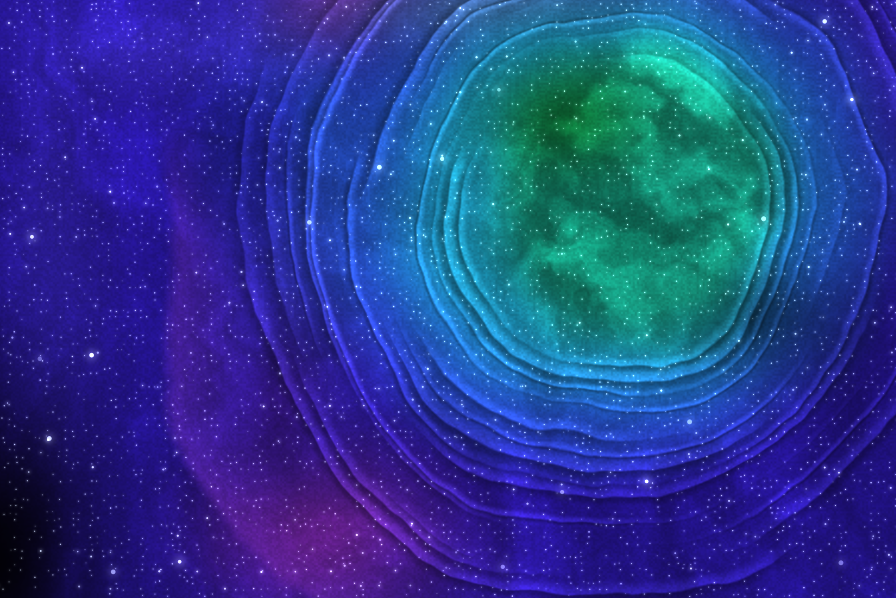
Give the GLSL for this background, as a Shadertoy shader.

```glsl
// A marbled nebula: a green and cyan pool inside wavy rings on deep indigo.
// Soft glows lay down the colour, noise-warped distances carve the rings,
// and hashed grids scatter the stars. Units: canvas height = 1.

const vec2 POOL_CENTRE = vec2(1.025, 0.65);
const vec2 HALO_CENTRE = vec2(1.01, 0.68);
const vec3 INDIGO  = vec3(0.13, 0.07, 0.53);
const vec3 VIOLET  = vec3(0.25, 0.18, 0.82);
const vec3 PURPLE  = vec3(0.34, 0.15, 0.70);
const vec3 MAGENTA = vec3(0.48, 0.14, 0.58);
const vec3 NAVY    = vec3(0.08, 0.08, 0.42);
const vec3 PLUM    = vec3(0.17, 0.06, 0.40);
const vec3 BLUE    = vec3(0.12, 0.31, 0.70);
const vec3 CYAN    = vec3(0.10, 0.55, 0.69);
const vec3 TEAL    = vec3(0.09, 0.62, 0.52);
const vec3 GREEN   = vec3(0.05, 0.47, 0.20);
const vec3 SLATE   = vec3(0.28, 0.43, 0.58);
const int   RING_COUNT = 15;
const float RING_START = 0.25;
const float RING_STEP  = 0.027;
const float GRAIN = 0.09;

float hash(vec2 p) {
    return fract(sin(dot(p, vec2(127.1, 311.7))) * 43758.5453);
}

float noise(vec2 p) {
    vec2 i = floor(p), f = fract(p);
    f = f * f * (3.0 - 2.0 * f);
    return mix(mix(hash(i), hash(i + vec2(1, 0)), f.x),
               mix(hash(i + vec2(0, 1)), hash(i + vec2(1, 1)), f.x), f.y);
}

float fbm(vec2 p) {
    float sum = 0.0, amp = 0.5;
    for (int i = 0; i < 5; i++) {
        sum += amp * noise(p);
        p = mat2(1.6, 1.2, -1.2, 1.6) * p + 3.7;
        amp *= 0.5;
    }
    return sum;
}

float glow(vec2 p, vec2 centre, vec2 size) {
    vec2 q = (p - centre) / size;
    return exp(-dot(q, q));
}

// One jittered star per grid cell; only a share of the cells is lit
float stars(vec2 p, float cells, float share, float radius, float px) {
    vec2 id = floor(p * cells);
    vec2 jitter = 0.25 + 0.5 * vec2(hash(id + 3.1), hash(id + 8.7));
    float dist = length(p - (id + jitter) / cells);
    float lit = step(1.0 - share, hash(id + 15.3));
    float size = radius * mix(0.6, 1.0, hash(id + 21.9));
    float disc = 1.0 - smoothstep(size - px * 0.6, size + px * 0.6, dist);
    float aura = 0.25 * exp(-dist * dist / (6.0 * radius * radius));
    return lit * (disc + aura) * mix(0.25, 1.0, hash(id + 30.2));
}

// Indigo field, left ribbon and corner tints
vec3 backdrop(vec2 p, vec2 w) {
    float streaks = fbm(vec2(w.x * 9.0, w.y * 2.5));
    vec3 col = INDIGO * mix(0.65, 1.45, streaks);
    col = mix(col, VIOLET, 0.75 * glow(w, vec2(0.31, 0.93), vec2(0.22, 0.09)));
    col = mix(col, VIOLET, 0.45 * glow(w, vec2(0.08, 0.60), vec2(0.09, 0.35)));
    col = mix(col, VIOLET, 0.45 * glow(w, vec2(1.45, 0.88), vec2(0.14, 0.22)));
    col = mix(col, BLUE, 0.75 * glow(w, vec2(0.54, 0.72), vec2(0.13, 0.28)));

    float low = max(0.0, 0.35 - w.y);
    float edge = w.x - 0.265 - 2.0 * low * low - 0.05 * max(0.0, w.y - 0.37);
    float ribbon = smoothstep(-0.012, 0.025, edge) * exp(-max(edge, 0.0) * 7.0);
    col = mix(col, PURPLE, 0.85 * ribbon * (1.0 - smoothstep(0.55, 0.85, w.y)));
    col = mix(col, NAVY, 0.75 * glow(w, vec2(0.42, 0.70), vec2(0.10, 0.19)));
    col = mix(col, MAGENTA, 0.75 * glow(w, vec2(0.54, 0.10), vec2(0.17, 0.12)));
    col = mix(col, PLUM, 0.75 * glow(w, vec2(0.48, 0.32), vec2(0.09, 0.15)));
    col = mix(col, MAGENTA, 0.70 * glow(w, vec2(0.60, 1.02), vec2(0.13, 0.10)));
    return col * (1.0 - 0.95 * glow(p, vec2(-0.02, 0.06), vec2(0.17, 0.26)));
}

// Halo of blue and cyan around a mottled green core
vec3 pool(vec3 col, vec2 p, float wobble, float marble) {
    float halo = length((p - HALO_CENTRE) / vec2(1.0, 0.92)) + wobble;
    float rightSide = smoothstep(1.18, 1.45, p.x);
    col = mix(col, BLUE, 0.92 * (1.0 - smoothstep(0.36, 0.56, halo)));
    col = mix(col, SLATE, 0.7 * glow(p, vec2(0.86, 0.99), vec2(0.28, 0.07)));
    col = mix(col, CYAN, (1.0 - smoothstep(0.26, 0.43, halo)) * (1.0 - 0.55 * rightSide));
    float core = length(p - vec2(1.06, 0.69)) + 1.5 * wobble;
    float inside = 1.0 - smoothstep(0.19, 0.30, core);
    col = mix(col, TEAL, inside);
    col = mix(col, GREEN, 0.85 * glow(p, vec2(0.95, 0.80), vec2(0.13, 0.09)));
    col = mix(col, GREEN * vec3(1, 1, 1.8), 0.55 * glow(p, vec2(1.02, 0.60), vec2(0.13, 0.08)));
    col *= 1.0 - 0.45 * glow(p, vec2(1.24, 0.48), vec2(0.17, 0.09));
    return col * mix(1.0, mix(0.55, 1.4, marble), 0.3 + 0.5 * inside);
}

void mainImage(out vec4 fragColor, in vec2 fragCoord) {
    vec2 p = fragCoord / iResolution.y;
    float px = 1.0 / iResolution.y;
    vec2 drift = vec2(fbm(p * 4.0), fbm(p * 4.0 + 9.2)) - 0.5;
    float marble = smoothstep(0.25, 0.75, fbm(p * 5.0 + 5.0 * drift));
    float wobble = 0.10 * (fbm(p * 2.5 + 4.0) - 0.5);
    vec3 col = pool(backdrop(p, p + 0.09 * drift), p, wobble, marble);

    // Rings: crisp outer rim, soft inner fade, uneven strength
    float dist = length(p - POOL_CENTRE) + wobble + 0.03 * drift.x;
    float light = 0.0, shade = 0.0;
    for (int i = 0; i < RING_COUNT; i++) {
        vec2 seed = vec2(float(i), 4.3);
        float e = dist - RING_START - RING_STEP * (float(i) + 0.7 * hash(seed));
        float width = mix(0.008, 0.024, hash(seed + 6.0));
        float patchy = smoothstep(0.25, 0.7, noise(p * 3.5 + float(i) * 5.0));
        light += patchy * smoothstep(-width, 0.0, e) * (1.0 - smoothstep(0.0, 0.003 + px, e));
        shade += patchy * smoothstep(0.0, 0.003 + px, e) * (1.0 - smoothstep(0.003, width, e));
    }
    col *= (1.0 + 0.32 * light) * (1.0 - 0.28 * min(shade, 1.0));
    col += light * vec3(0.03, 0.035, 0.05);

    // Paper grain, then three sizes of star
    col *= 1.0 + GRAIN * (2.0 * noise(p * 300.0) - 1.0);
    float sky = 0.65 * stars(p, 95.0, 0.30, 0.0011, px)
              + 0.8 * stars(p + 2.3, 36.0, 0.14, 0.0018, px)
              + stars(p + 5.1, 9.0, 0.18, 0.0042, px);
    col += sky * vec3(0.85, 0.92, 0.95);
    fragColor = vec4(clamp(col, 0.0, 1.0), 1.0);
}
```
